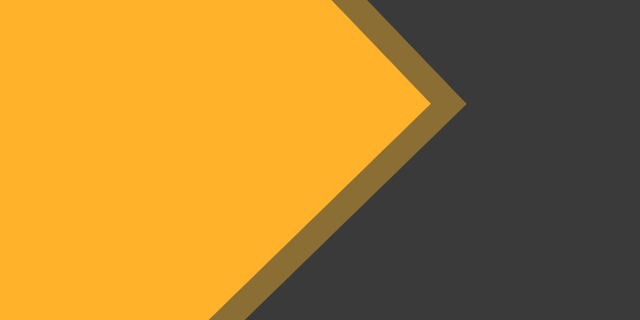
Write a WebGL 1 fragment shader that draws this background.

```glsl
precision highp float;
// Draws a large amber arrowhead with a translucent bronze border on charcoal.

uniform vec2 u_resolution;

const vec3 CHARCOAL = vec3(0.228, 0.228, 0.228);
const vec3 BRONZE = vec3(0.545, 0.431, 0.204);
const vec3 AMBER = vec3(1.0, 0.698, 0.165);

// Horizontal run per unit of height for the upper and lower edges.
const float UPPER_RUN = 0.958;
const float LOWER_RUN = 1.028;

// Signed distance to a slanted edge through the origin, negative on its left.
float slantedEdge(vec2 p, float run) {
  return (p.x + run * p.y) / sqrt(1.0 + run * run);
}

// Signed distance to a right-pointing wedge, negative inside.
float wedge(vec2 p, vec2 tip) {
  vec2 q = p - tip;
  return max(slantedEdge(q, UPPER_RUN), slantedEdge(q, -LOWER_RUN));
}

// Coverage of a shape, softened over one pixel.
float coverage(float dist, float pixel) {
  return clamp(0.5 - dist / pixel, 0.0, 1.0);
}

void main() {
  // The canvas height is one unit.
  float pixel = 1.0 / u_resolution.y;
  vec2 p = gl_FragCoord.xy * pixel;

  // Border wedge first, then the main wedge over it.
  float border = wedge(p, vec2(1.4583, 0.6750));
  float body = wedge(p, vec2(1.3464, 0.6758));

  vec3 color = mix(CHARCOAL, BRONZE, coverage(border, pixel));
  color = mix(color, AMBER, coverage(body, pixel));
  gl_FragColor = vec4(color, 1.0);
}
```
